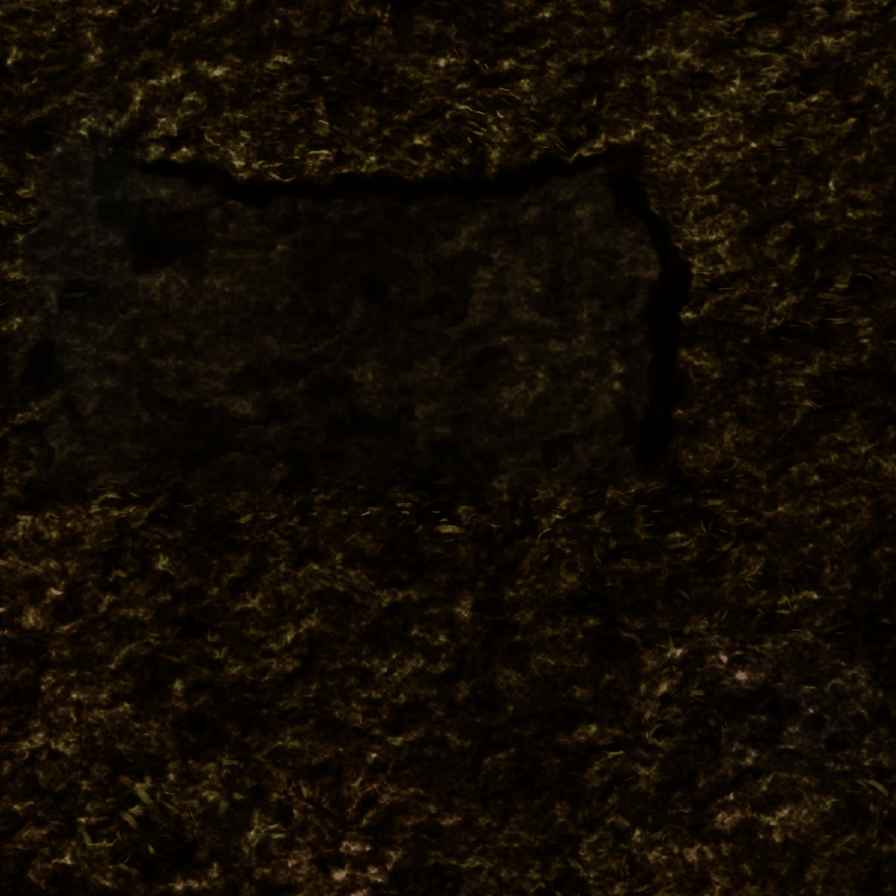
This texture is drawn by a three.js fragment shader. Its source:

```glsl
// Dark, weathered rock: a smooth sunken slab framed by black cracks, set in
// rough brown stone. Layered value noise gives the tone and its relief,
// scattered curved strokes give the pale flakes, one tone ramp colours all.

varying vec2 vUv;

float hash(vec2 p) {
  return fract(sin(dot(p, vec2(127.1, 311.7))) * 43758.5453);
}

float noise(vec2 p) {
  vec2 i = floor(p), f = fract(p);
  f = f * f * (3.0 - 2.0 * f);
  return mix(mix(hash(i), hash(i + vec2(1.0, 0.0)), f.x),
             mix(hash(i + vec2(0.0, 1.0)), hash(i + 1.0), f.x), f.y);
}

float fbm(vec2 p) {
  float sum = 0.0, gain = 0.5;
  for (int i = 0; i < 4; i++) {
    sum += gain * noise(p);
    p = mat2(1.6, 1.2, -1.2, 1.6) * p + 7.3;
    gain *= 0.5;
  }
  return sum / 0.94;
}

// Soft bump: 1 at the centre, falling off over the given radii
float blob(vec2 p, vec2 centre, vec2 radius) {
  vec2 d = (p - centre) / radius;
  return exp(-dot(d, d));
}

// Short bent flakes, one per cell, turned around the angle "lean"
float flakes(vec2 p, float lean, float spread) {
  vec2 cell = floor(p);
  float light = 0.0;
  for (int y = -1; y <= 1; y++) {
    for (int x = -1; x <= 1; x++) {
      vec2 id = cell + vec2(float(x), float(y));
      vec2 d = p - id - vec2(hash(id + 3.1), hash(id + 8.7));
      float angle = lean + spread * (hash(id + 15.2) - 0.5);
      float c = cos(angle), s = sin(angle);
      d = vec2(c * d.x + s * d.y, c * d.y - s * d.x);
      d.y += (hash(id + 33.8) - 0.5) * d.x * d.x;
      float halfLength = mix(0.25, 0.8, hash(id + 21.4));
      float taper = 1.0 - smoothstep(0.4, 1.0, abs(d.x) / halfLength);
      float width = mix(0.09, 0.24, hash(id + 41.6));
      float body = 1.0 - smoothstep(0.3, 1.0, abs(d.y) / width);
      light = max(light, body * taper * pow(hash(id + 57.9), 2.0));
    }
  }
  return light;
}

void main() {
  vec2 uv = vUv;
  vec2 wobble = vec2(fbm(uv * 14.0), fbm(uv * 14.0 + 40.0)) - 0.5;
  vec2 jag = vec2(fbm(uv * 60.0), fbm(uv * 60.0 + 40.0)) - 0.5;
  vec2 p = uv + 0.04 * wobble + 0.014 * jag;

  // Slab outline: sagging top edge, bulging right edge
  float top = 0.795 + 0.45 * (p.x - 0.4) * (p.x - 0.4);
  float right = 0.75 - 0.055 * smoothstep(0.68, 0.8, p.y)
              - 0.02 * (1.0 - smoothstep(0.47, 0.62, p.y));
  float slab = smoothstep(0.02, 0.06, p.x) * smoothstep(0.44, 0.48, p.y)
             * (1.0 - smoothstep(-0.01, 0.01, p.y - top))
             * (1.0 - smoothstep(-0.01, 0.01, p.x - right));

  // Regions of the surrounding rock
  float above = smoothstep(0.0, 0.03, p.y - top) * (1.0 - smoothstep(0.68, 0.8, p.x));
  float below = 1.0 - smoothstep(0.4, 0.46, p.y);
  float sill = blob(p, vec2(0.32, 0.42), vec2(0.3, 0.028));
  float lip = blob(vec2(p.x, p.y - top), vec2(0.42, 0.024), vec2(0.15, 0.016))
            + blob(p, vec2(0.69, 0.83), vec2(0.04, 0.012));
  float chalk = blob(p, vec2(0.12, 0.79), vec2(0.05, 0.09))
              + 0.7 * blob(p, vec2(0.06, 0.65), vec2(0.05, 0.12));
  float moss = blob(p, vec2(0.87, 0.19), vec2(0.1, 0.07));

  // Stone tone: broad stains, crumbs, lit relief and fine grain
  float stain = fbm(uv * 5.0 + 2.0);
  vec2 crumbs = p * vec2(50.0, 62.0);
  float crumble = fbm(crumbs);
  float relief = crumble - fbm(crumbs + vec2(-0.25, 0.4));
  float grain = noise(uv * vec2(170.0, 210.0)) + 0.7 * noise(uv * 300.0) - 0.85;
  float tone = 0.062 * exp(1.5 * (stain - 0.5) + 1.4 * (fbm(p * 19.0) - 0.5)
             + mix(2.6, 1.5, slab) * (crumble - 0.5)
             + mix(2.4, 1.3, slab) * relief + mix(1.1, 0.75, slab) * grain);
  tone *= 1.0 - 0.6 * smoothstep(0.54, 0.68, fbm(p * 24.0 + 60.0));
  tone *= 1.0 + 0.2 * above + 0.1 * below + 0.5 * chalk - 0.3 * moss + 0.7 * lip;

  // Flakes: slanted above, level at the sill and right, tumbled below
  float lean = -0.65 * above * smoothstep(0.3, 0.45, p.x) + 0.6 * below * (1.0 - sill);
  float spread = 0.9 + 2.2 * below * (1.0 - sill);
  float patches = smoothstep(0.42, 0.64, fbm(uv * 9.0 + 20.0));
  float cover = (0.2 + 0.8 * patches) * (1.0 - 0.9 * slab);
  cover = cover * (0.65 + 0.45 * above) + 0.55 * sill + 0.9 * lip;
  cover += 0.35 * blob(p, vec2(0.1, 0.63), vec2(0.035, 0.08));
  float ragged = smoothstep(0.3, 0.6, fbm(uv * 80.0));
  vec2 q = uv + 0.006 * jag;
  float chips = flakes(q * vec2(32.0, 42.0), lean, spread)
              + 0.8 * flakes(q * vec2(58.0, 76.0) + 9.0, lean, spread);
  tone += 0.34 * cover * chips * ragged;

  // Broken black cracks along the top and right of the slab
  float gape = 0.6 + 0.9 * fbm(uv * 18.0 + 80.0);
  float topSpan = smoothstep(0.13, 0.17, p.x) * (1.0 - smoothstep(0.68, 0.73, p.x));
  float topGap = 1.0 - smoothstep(0.006, 0.018, abs(p.y - top + 0.008) / gape);
  float sideSpan = smoothstep(0.45, 0.49, p.y) * (1.0 - smoothstep(0.8, 0.83, p.y));
  float sideGap = 1.0 - smoothstep(0.011, 0.022, abs(p.x - right) / gape);
  float pits = blob(p, vec2(0.19, 0.72), vec2(0.05, 0.02))
             + blob(p, vec2(0.07, 0.45), vec2(0.05, 0.025));
  float crack = max(topSpan * topGap, sideSpan * sideGap);
  tone *= (1.0 - 0.88 * crack) * (1.0 - 0.7 * min(pits, 1.0));

  // Brown shadows rising to straw highlights, with cooler and redder areas
  tone = min(tone, 0.52);
  vec3 color = vec3(tone, tone * mix(0.5, 0.85, smoothstep(0.0, 0.3, tone)), 1.15 * tone * tone);
  float cool = clamp(0.25 * slab + 0.6 * chalk + 0.5 * moss, 0.0, 0.8);
  color = mix(color, tone * vec3(0.8, 0.8, 0.5), cool);
  color.g *= 1.0 - 0.12 * below * smoothstep(0.45, 0.65, stain);
  gl_FragColor = vec4(color, 1.0);
}
```
